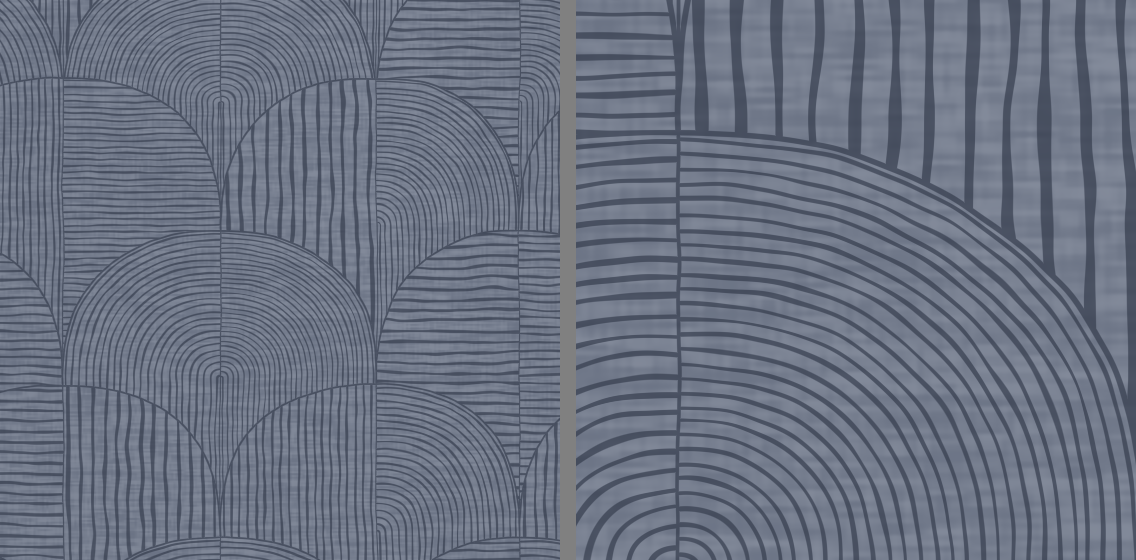
Left, the full canvas; right, a detail of the centre.
Write a Shadertoy shader that draws this pattern.

```glsl
#define COLUMN_WIDTH 0.28
#define ROW_STEP 0.274
#define FIRST_CORNER vec2(0.113, 0.039)
#define ARCH_HEIGHT 0.264
#define ARCH_POWER 2.35
#define STROKE_FILL 0.27
#define OUTLINE_HALF 0.0017
#define SEAM_HALF 0.0011
#define WOBBLE 0.005
#define CLOTH_DARK vec3(0.425, 0.457, 0.525)
#define CLOTH_LIGHT vec3(0.505, 0.535, 0.597)
#define INK vec3(0.275, 0.305, 0.37)

// Fill per row (bottom up) and column: 100 * kind + stroke count.
// Kinds: 0 horizontal, 1 vertical, 2 concentric.
const int FILLS[30] = int[30](
     18, 222, 220,  18, 220,
     15, 113, 119, 222, 114,
     18, 223, 230,  15,  19,
    122,  24, 112, 225, 119,
    225, 229, 226,  16, 226,
    122, 114, 126, 125, 122);

float hash(vec2 p) {
    return fract(sin(dot(p, vec2(127.1, 311.7))) * 43758.5453);
}

float noise(vec2 p) {
    vec2 i = floor(p), f = fract(p);
    f = f * f * (3.0 - 2.0 * f);
    return mix(mix(hash(i), hash(i + vec2(1, 0)), f.x),
               mix(hash(i + vec2(0, 1)), hash(i + vec2(1, 1)), f.x), f.y);
}

float band(float dist, float halfWidth, float aa) {
    return smoothstep(aa, -aa, abs(dist) - halfWidth);
}

// Uneven brush strokes across t, varying along their length
float strokes(float t, float along, float count, float seed, float aa) {
    t *= count;
    t += 0.3 * (noise(vec2(t * 0.6 + seed, along * 5.0)) - 0.5);
    float id = floor(t);
    float center = 0.5 + 0.16 * (hash(vec2(id, seed)) - 0.5);
    float swell = noise(vec2(id * 7.3 + seed, along * 7.0));
    float halfWidth = 0.5 * STROKE_FILL * (0.65 + 0.7 * swell);
    return band(fract(t) - center, halfWidth, aa * count);
}

// Superelliptic arch radius, continuing as straight legs below the center
float archRadius(vec2 q) {
    vec2 a = pow(vec2(abs(q.x), max(q.y, 0.0)), vec2(ARCH_POWER));
    return pow(a.x + a.y + 1e-6, 1.0 / ARCH_POWER);
}

float scallops(vec2 p, float pixel) {
    float x = (p.x - FIRST_CORNER.x) / COLUMN_WIDTH;
    float column = floor(x), u = x - column;
    int cell = clamp(int(column) + 1, 0, 4);
    float aa = 0.75 * pixel / COLUMN_WIDTH;
    float ink = 0.0;

    // Rows from back to front, each overlapping the one above
    for (int row = 5; row >= 0; row--) {
        float j = float(row);
        float top = FIRST_CORNER.y + ROW_STEP * j - 0.056 * step(3.5, j);
        float centerOnLeft = mod(column + j, 2.0);
        vec2 q = vec2(mix(1.0 - u, u, centerOnLeft),
                      (p.y - top) / ARCH_HEIGHT + 1.0);
        float r = archRadius(q);

        int fill = FILLS[row * 5 + cell];
        int kind = fill / 100;
        float count = float(fill % 100);
        float drop = (top - p.y) / COLUMN_WIDTH + 4.0;
        float t = kind == 0 ? drop : kind == 1 ? q.x : r;
        float along = kind == 0 ? q.x : kind == 1 ? q.y : q.y - q.x;
        float seed = j * 17.0 + column * 5.0;
        float body = strokes(t, along, count, seed, aa);

        ink = mix(ink, body, smoothstep(aa, -aa, r - 1.0));
        ink = max(ink, band(r - 1.0, OUTLINE_HALF / COLUMN_WIDTH, aa));
    }

    // Seams between columns
    float seam = min(u, 1.0 - u);
    return max(ink, band(seam, SEAM_HALF / COLUMN_WIDTH, aa));
}

// Woven thread tone, mostly horizontal
float weave(vec2 p) {
    float weft = noise(p * vec2(38.0, 300.0));
    float slub = noise(p * vec2(14.0, 140.0) + 31.0);
    float warp = noise(p * vec2(260.0, 60.0) + 73.0);
    return 0.45 * weft + 0.3 * slub + 0.25 * warp;
}

void mainImage(out vec4 fragColor, in vec2 fragCoord) {
    float pixel = 1.0 / iResolution.y;
    vec2 p = fragCoord * pixel;

    // Hand-drawn drift, with the last column slightly narrower
    vec2 drift = vec2(noise(p * 9.0), noise(p * 9.0 + 50.0)) - 0.5;
    vec2 tremble = vec2(noise(p * 45.0), noise(p * 45.0 + 20.0)) - 0.5;
    vec2 drawn = p + WOBBLE * drift + 0.3 * WOBBLE * tremble;
    drawn.x += 0.1 * max(p.x - 0.67, 0.0);

    float thread = weave(p);
    vec3 cloth = mix(CLOTH_DARK, CLOTH_LIGHT, smoothstep(0.15, 0.85, thread));
    cloth += 0.02 * (noise(p * 3.0) - 0.5);
    vec3 paint = INK + 0.05 * (thread - 0.3);
    fragColor = vec4(mix(cloth, paint, scallops(drawn, pixel)), 1.0);
}
```
